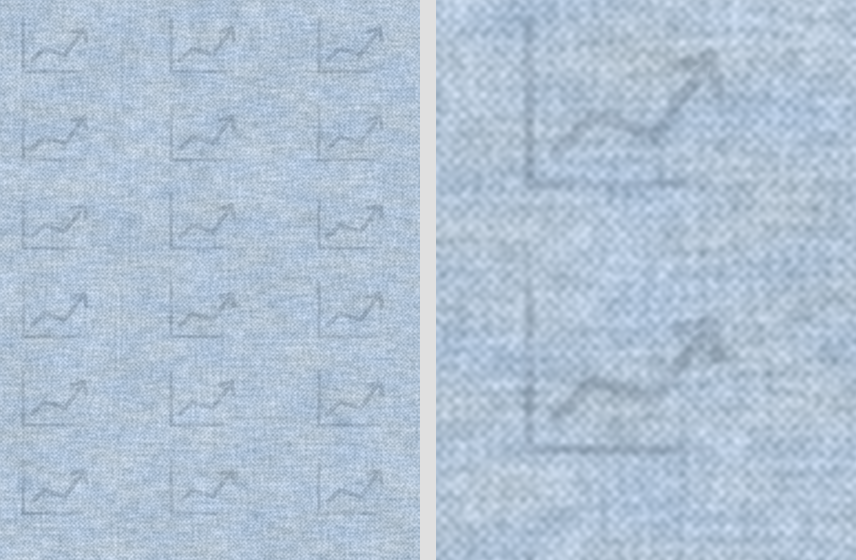
Left: the whole. Right: its middle third, enlarged.
Reproduce this pattern procedurally as a WebGL 1 fragment shader.

```glsl
precision highp float;
// Pale blue woven cloth printed with a 3 by 6 grid of faint rising-chart icons.
// The cloth sums a plain weave, stretched gradient noise for the threads and
// broad mottling; icons are segment distances, multiplied in as worn grey ink.

uniform vec2 u_resolution;

// Lengths are in canvas widths, icon shapes in icon widths.
const vec2 GRID_COUNT = vec2(3.0, 6.0);
const vec2 GRID_PITCH = vec2(0.352, 0.2104);
const vec2 GRID_ORIGIN = vec2(0.0556, 0.111);   // corner of the lower left axes
const float ICON_WIDTH = 0.148;
const float AXIS_HALF_WIDTH = 0.025;
const float TREND_HALF_WIDTH = 0.035;
const float EDGE_SOFTNESS = 0.022;

const vec3 CLOTH_COLOR = vec3(0.695, 0.765, 0.838);
const vec3 CLOTH_CONTRAST = vec3(0.092, 0.086, 0.088);
const vec3 BLUE_TINT = vec3(-0.035, -0.014, 0.022);
const vec3 INK_TINT = vec3(0.845, 0.858, 0.868);

const float THREAD_COUNT = 190.0;               // threads across the canvas
const float WEAVE_AMOUNT = 0.42;
const float THREAD_AMOUNT = 0.95;
const float GRAIN_AMOUNT = 1.0;
const float MOTTLE_AMOUNT = 0.40;
const float PI = 3.14159;

float hash(vec2 p) {
  return fract(sin(dot(p, vec2(127.1, 311.7))) * 43758.5);
}

vec2 gradient(vec2 cell) {
  float angle = 2.0 * PI * hash(cell);
  return vec2(cos(angle), sin(angle));
}

float gradientNoise(vec2 p) {
  vec2 i = floor(p);
  vec2 f = fract(p);
  vec2 w = f * f * f * (f * (f * 6.0 - 15.0) + 10.0);
  vec2 e = vec2(1.0, 0.0);
  float low = mix(dot(gradient(i), f), dot(gradient(i + e), f - e), w.x);
  float high = mix(dot(gradient(i + e.yx), f - e.yx),
                   dot(gradient(i + e.xx), f - e.xx), w.x);
  return mix(low, high, w.y);
}

float segmentDistance(vec2 p, vec2 a, vec2 b) {
  vec2 pa = p - a;
  vec2 ba = b - a;
  return length(pa - ba * clamp(dot(pa, ba) / dot(ba, ba), 0.0, 1.0));
}

float strokeMask(float dist, float halfWidth, float softness) {
  return 1.0 - smoothstep(halfWidth - softness, halfWidth + softness, dist);
}

// Ink coverage of one icon, with the axes meeting at the origin.
float chartIcon(vec2 p, float softness) {
  float upright = segmentDistance(p, vec2(0.0), vec2(0.0, 0.86));
  float base = segmentDistance(p, vec2(0.0), vec2(0.97, 0.0));
  float axes = max(strokeMask(upright, AXIS_HALF_WIDTH, softness)
                     * mix(1.0, 0.72, smoothstep(0.3, 0.9, p.y)),
                   strokeMask(base, AXIS_HALF_WIDTH, softness)
                     * mix(1.0, 0.65, smoothstep(0.6, 1.0, p.x)));

  // Trend line, then the two barbs of its arrowhead.
  vec2 peak = vec2(0.34, 0.37);
  vec2 dip = vec2(0.67, 0.27);
  vec2 tip = vec2(0.98, 0.69);
  float trend = segmentDistance(p, vec2(0.14, 0.18), peak);
  trend = min(trend, segmentDistance(p, peak, dip));
  trend = min(trend, segmentDistance(p, dip, tip));
  trend = min(trend, segmentDistance(p, tip, vec2(0.79, 0.64)));
  trend = min(trend, segmentDistance(p, tip, vec2(1.01, 0.50)));
  return max(axes, strokeMask(trend, TREND_HALF_WIDTH, softness));
}

// Cloth brightness around zero, about -1 to 1.
float clothTone(vec2 p) {
  vec2 thread = p * THREAD_COUNT;
  float weave = sin(PI * thread.x) * sin(PI * thread.y);
  float weft = gradientNoise(vec2(p.x * 24.0, thread.y * 0.6));
  float warp = gradientNoise(vec2(thread.x * 0.6, p.y * 30.0) + 57.3);
  float grain = gradientNoise(thread * 0.8 + 19.7);
  float mottle = gradientNoise(p * 7.0 + 3.1) + 0.6 * gradientNoise(p * 19.0);
  return WEAVE_AMOUNT * weave + THREAD_AMOUNT * (weft + 0.8 * warp)
       + GRAIN_AMOUNT * grain + MOTTLE_AMOUNT * mottle;
}

void main() {
  vec2 p = gl_FragCoord.xy / u_resolution.x;

  // Cloth, with bluer patches stretched along the weft.
  float blueness = gradientNoise(p * vec2(9.0, 22.0) + 41.0);
  vec3 color = CLOTH_COLOR + CLOTH_CONTRAST * clothTone(p) + BLUE_TINT * blueness;

  // Icons, limited to the grid so no partial row appears at the border.
  vec2 cell = floor((p - GRID_ORIGIN) / GRID_PITCH + 0.1);
  cell = clamp(cell, vec2(0.0), GRID_COUNT - 1.0);
  vec2 local = (p - GRID_ORIGIN - cell * GRID_PITCH) / ICON_WIDTH;
  float pixel = 1.0 / (u_resolution.x * ICON_WIDTH);
  float ink = chartIcon(local, max(EDGE_SOFTNESS, 0.75 * pixel));

  // Wear: each print differs a little and thins out in patches.
  float strength = mix(0.85, 1.0, hash(cell + 5.0));
  float wear = 0.9 + 0.35 * gradientNoise(p * 32.0 + 11.0);
  color *= mix(vec3(1.0), INK_TINT, ink * strength * wear);

  gl_FragColor = vec4(clamp(color, 0.0, 1.0), 1.0);
}
```
